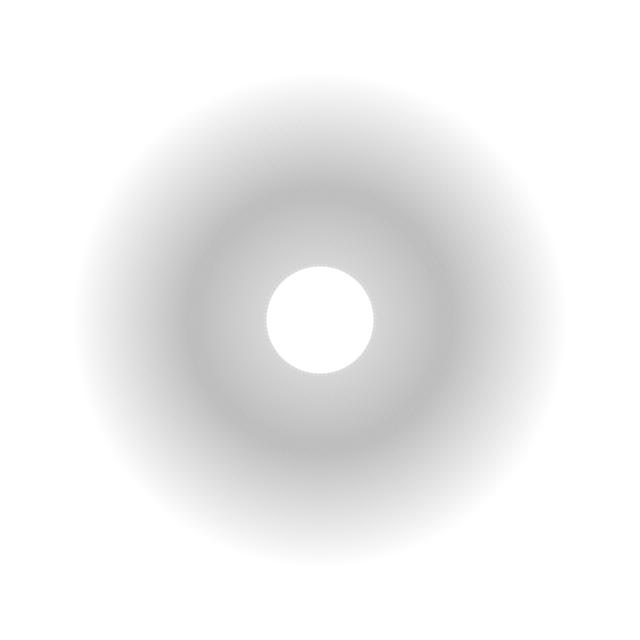
A WebGL 1 fragment shader for this background:

```glsl
precision highp float;

uniform vec2 u_resolution;

const float TAU = 6.283185;
const float HOLE_RADIUS = 0.0838;
const float DOT_RING_RADIUS = 0.0868;
const float DOT_COUNT = 84.0;

// Linear ramp from 0 at start to 1 at end
float ramp(float start, float end, float x) {
  return clamp((x - start) / (end - start), 0.0, 1.0);
}

// Grey level of the soft ring: light rim, dark band, fade to white
float ringTone(float radius) {
  float innerTone = mix(0.84, 0.747, ramp(HOLE_RADIUS, 0.19, radius));
  return mix(innerTone, 1.0, ramp(0.208, 0.387, radius));
}

// Circle of evenly spaced small dots
float dotRing(vec2 p, float ringRadius, float count, float dotRadius, float blur) {
  float sector = TAU / count;
  float angle = mod(atan(p.y, p.x), sector) - 0.5 * sector;
  vec2 offset = vec2(length(p) - ringRadius, angle * ringRadius);
  return 1.0 - smoothstep(dotRadius - blur, dotRadius + blur, length(offset));
}

// Fine woven grain from layered sines
float grain(vec2 p, float frequency) {
  vec2 q = p * frequency;
  return 0.5 * (sin(q.x) * sin(q.y) + sin(q.x * 0.63 + q.y * 0.41));
}

void main() {
  float side = min(u_resolution.x, u_resolution.y);
  vec2 p = (gl_FragCoord.xy - 0.5 * u_resolution) / side;
  float radius = length(p);
  float pixel = 1.0 / side;

  // Soft ring with grain that fades out at the white border
  float tone = ringTone(radius);
  tone += 0.005 * grain(p, 800.0) * ramp(1.0, 0.94, tone);

  // Faint dots just outside the hole
  float dots = dotRing(p, DOT_RING_RADIUS, DOT_COUNT, 0.0011, pixel);
  tone = mix(tone, 0.93, 0.6 * dots);

  // Clean white hole
  float hole = 1.0 - smoothstep(-pixel, pixel, radius - HOLE_RADIUS);
  tone = mix(tone, 1.0, hole);

  gl_FragColor = vec4(vec3(tone), 1.0);
}
```
